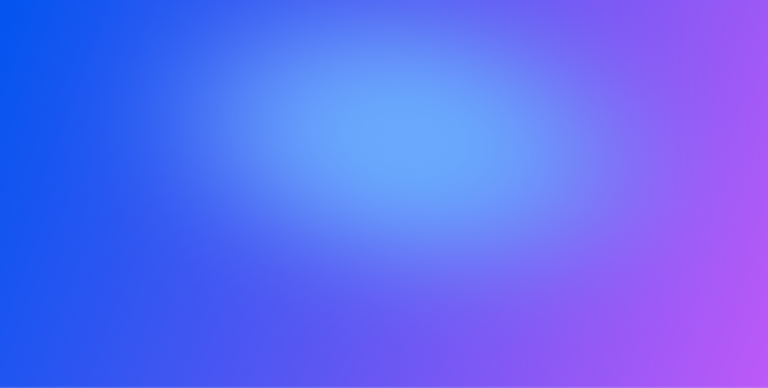
Give the GLSL for this background, as a Shadertoy shader.

```glsl
// A smooth blue-to-violet gradient, tilted slightly down to the right,
// with a broad sky-blue glow above the centre: a sheared ellipse with a
// flat core and soft falloff. Faint cells and a pale lower rim add texture.

// Blue at the upper left through indigo to orchid at the lower right.
vec3 backdrop(vec2 uv) {
    float across = clamp(0.84 * uv.x + 0.16 * (1.0 - uv.y), 0.0, 1.0);
    vec3 blue = vec3(0.01, 0.33, 0.94);
    vec3 indigo = vec3(0.36, 0.34, 0.95);
    vec3 orchid = vec3(0.74, 0.35, 0.97);
    return across < 0.5 ? mix(blue, indigo, across * 2.0)
                        : mix(indigo, orchid, across * 2.0 - 1.0);
}

// Strength of the glow: 1 at its centre, one half on the ellipse.
float glow(vec2 uv, float aspect) {
    vec2 p = uv - vec2(0.532, 0.637);
    p.x *= aspect;
    p.y += 0.10 * p.x;
    p /= vec2(0.46, 0.275);
    return exp(-0.69 * pow(dot(p, p), 1.3));
}

// One random value from -0.5 to 0.5 for each square cell.
float cellNoise(vec2 p) {
    vec2 cell = floor(p);
    return fract(sin(dot(cell, vec2(12.99, 78.23))) * 43758.5) - 0.5;
}

void mainImage(out vec4 fragColor, in vec2 fragCoord) {
    vec2 uv = fragCoord / iResolution.xy;
    float aspect = iResolution.x / iResolution.y;

    vec3 skyBlue = vec3(0.41, 0.66, 0.99);
    vec3 color = mix(backdrop(uv), skyBlue, glow(uv, aspect));

    // Fine cells break up banding.
    color += 0.003 * cellNoise(vec2(uv.x * aspect, uv.y) * 258.0);

    // Thin pale rim along the lower edge.
    float rim = 1.0 - smoothstep(0.002, 0.005, uv.y);
    color = mix(color, vec3(0.80, 0.82, 0.98), 0.18 * rim);

    fragColor = vec4(color, 1.0);
}
```
